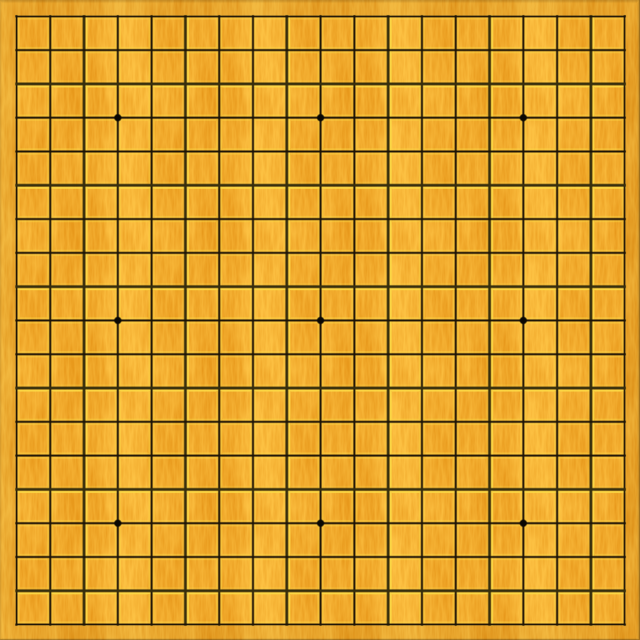
Give the GLSL for this pattern, as a Shadertoy shader.

```glsl
// Wooden game board: 18 by 18 squares ruled in dark ink, with nine star points.
// The grain is stretched cellular noise that tiles like veneer; rounded grid
// coordinates give the distance to each ruled line and its pale halo.

vec2 hash2(vec2 c) {
    vec2 q = vec2(dot(c, vec2(127.1, 311.7)), dot(c, vec2(269.5, 183.3)));
    return fract(sin(q) * 43758.5);
}

// Distance to the nearest scattered point, wrapping after "period" cells
float cellular(vec2 p, vec2 period) {
    vec2 cell = floor(p), f = p - cell;
    float nearest = 2.0;
    for (int y = -1; y <= 1; y++)
        for (int x = -1; x <= 1; x++) {
            vec2 o = vec2(x, y);
            vec2 r = o + hash2(mod(cell + o, period)) - f;
            nearest = min(nearest, dot(r, r));
        }
    return sqrt(nearest);
}

vec3 wood(vec2 p) {
    vec2 tile = p / 0.215;
    float streaks = cellular(tile * vec2(30.0, 3.0), vec2(30.0, 3.0));
    float fibres = cellular(tile * vec2(56.0, 9.0) + 0.3, vec2(56.0, 9.0));
    // Broad pale and dark bands, wavering a little along the grain
    float phase = 6.2832 * (tile.x - 1.95) + 0.25 * sin(6.2832 * tile.y);
    float bands = cos(phase) + 0.5 * cos(2.0 * phase + 0.5) + 0.35 * sin(5.0 * phase);
    float clouds = sin(6.2832 * tile.y + 2.0 * sin(phase));
    float tone = 0.55 + 0.5 * (streaks - 0.46) + 0.36 * (fibres - 0.46) + 0.19 * bands + 0.1 * clouds;
    return mix(vec3(0.91, 0.60, 0.11), vec3(0.99, 0.755, 0.26), clamp(tone, 0.0, 1.0));
}

void mainImage(out vec4 fragColor, in vec2 fragCoord) {
    vec2 p = fragCoord / iResolution.xy;
    float soft = max(0.0017, 0.8 / iResolution.y);
    float pitch = 0.0528;

    // Grid coordinates and signed distance to the nearest line on each axis
    vec2 grid = (p - vec2(0.0257, 0.0241)) / pitch;
    vec2 index = clamp(round(grid), 0.0, 18.0);
    vec2 d = (grid - index) * pitch;

    // Every third line is heavier
    vec2 heavy = 1.0 - step(0.5, abs(mod(index, 3.0) - vec2(2.0, 1.0)));
    vec2 halfWidth = 0.0015 + 0.0006 * heavy;

    // Mask that ends the lines at the outer frame
    vec2 edge = abs(grid - 9.0) * pitch - 9.0 * pitch;
    float frame = max(edge.x, edge.y);
    float board = 1.0 - smoothstep(0.0016 - soft, 0.0016 + soft, frame);

    // The margin is a shade deeper than the squares
    vec3 color = wood(p) * mix(0.96, 1.0, board);

    // Pale halo, strongest to the right of and below the heavy lines
    vec2 side = step(0.0, d * vec2(1.0, -1.0));
    vec2 strength = mix(vec2(0.45), 0.25 + 0.7 * side, heavy);
    vec2 halo = strength * (1.0 - smoothstep(0.0004, 0.0028, abs(abs(d) - halfWidth - 0.0018)));
    color = mix(color, vec3(0.99, 0.85, 0.27), max(halo.x, halo.y) * board);

    // Ruled lines
    vec2 lines = board * (1.0 - smoothstep(halfWidth - soft, halfWidth + soft, abs(d)));
    vec3 ink = vec3(0.10, 0.07, 0.025), paleInk = vec3(0.21, 0.18, 0.05);
    color = mix(color, mix(ink, paleInk, heavy.x), lines.x);
    color = mix(color, mix(ink, paleInk, heavy.y), lines.y);

    // Star points, six squares apart
    float star = length(mod(grid, 6.0) - 3.0) * pitch;
    color = mix(color, vec3(0.04, 0.03, 0.01), board * (1.0 - smoothstep(0.0055 - soft, 0.0055 + soft, star)));

    // Darkened rim, deepest along the bottom and right
    vec2 rim = smoothstep(0.0, 0.006, min(p + 0.002, 1.0 - p));
    color *= 0.86 + 0.14 * min(rim.x, rim.y);
    color *= 0.75 + 0.25 * smoothstep(0.0, 0.003, min(p.y, 1.0 - p.x));

    fragColor = vec4(color, 1.0);
}
```
